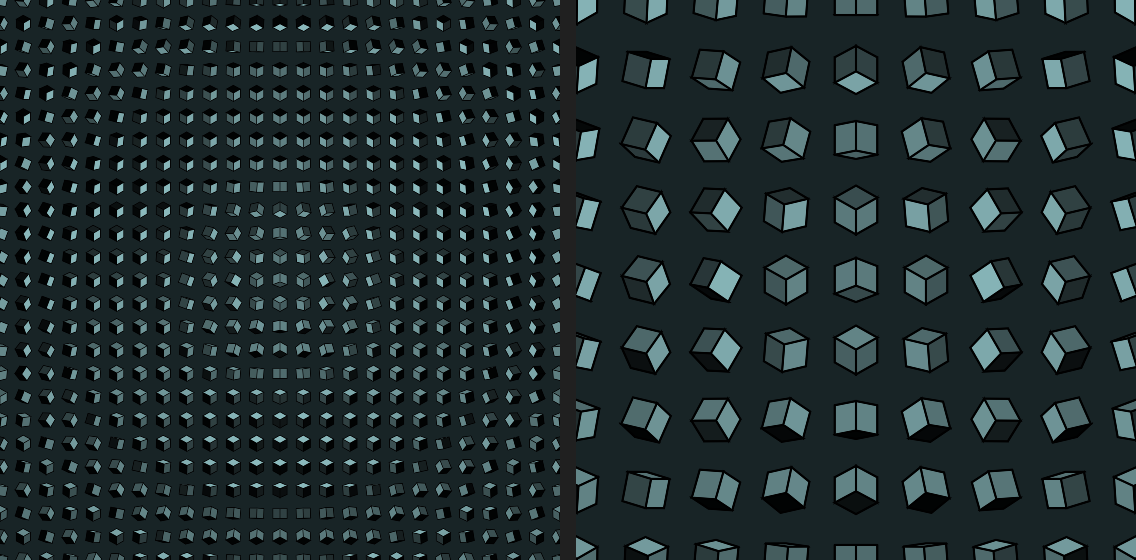
Left, the full canvas; right, a detail of the centre.
Reproduce this pattern procedurally as a Shadertoy shader.

```glsl
// A lattice of small outlined cubes, 24 intervals across and down, on a dark ground.
// Each cube is turned by a chirped radial wave and projected orthographically;
// its three visible faces are shaded by a lamp floating before the centre.

mat2 rotation(float angle) {
    float c = cos(angle), s = sin(angle);
    return mat2(c, s, -s, c);
}

float cross2(vec2 a, vec2 b) {
    return a.x * b.y - a.y * b.x;
}

// Signed distance to a projected square face, positive inside.
float faceDistance(vec2 q, vec2 u, vec2 v, float halfEdge) {
    float extent = halfEdge * abs(cross2(u, v));
    float du = (extent - abs(cross2(q, v))) / max(length(v), 0.001);
    float dv = (extent - abs(cross2(q, u))) / max(length(u), 0.001);
    return min(du, dv);
}

// Turns a cube axis: yaw, then tilt, then roll.
vec3 turn(vec3 axis, float yaw, float tilt, float roll) {
    axis.xz = rotation(yaw) * axis.xz;
    axis.yz = rotation(tilt) * axis.yz;
    axis.xy = rotation(roll) * axis.xy;
    return axis;
}

void mainImage(out vec4 fragColor, in vec2 fragCoord) {
    float pixel = 24.0 / iResolution.y;
    vec2 grid = (fragCoord - 0.5 * iResolution.xy) * pixel;
    vec2 cell = round(grid);
    vec2 p = grid - cell;

    // Orientation: calm in a middle ring, faster toward centre and corners
    float radius = length(cell);
    float phase = 0.175 * (radius - 7.0) * (radius - 7.0);
    float side = cell.x / max(radius, 0.5);
    float tilt = 0.6 * cos(phase);
    float roll = 0.35 * side * (1.0 - cos(phase));
    float yaw = 0.785 + 0.2 * side * sin(phase);

    vec3 axes[3];
    for (int i = 0; i < 3; i++) {
        vec3 unit = vec3(i == 0, i == 1, i == 2);
        axes[i] = turn(unit, yaw, tilt, roll);
    }

    vec3 lightDir = normalize(vec3(-cell, 5.5));
    float halfEdge = 0.215;
    float halfLine = 0.016;
    float soft = 0.5 * pixel;
    float hull = -1.0;
    vec3 faces = vec3(0.0);

    // Visible faces, inset to leave room for the edges
    for (int i = 0; i < 3; i++) {
        vec3 normal = axes[i] * sign(axes[i].z);
        vec2 u = axes[(i + 1) % 3].xy;
        vec2 v = axes[(i + 2) % 3].xy;
        float d = faceDistance(p - halfEdge * normal.xy, u, v, halfEdge);
        float light = max(dot(normal, lightDir), 0.0);
        vec3 shade = vec3(0.005, 0.01, 0.012) + vec3(0.54, 0.72, 0.73) * light;
        faces += shade * smoothstep(-soft, soft, d - halfLine);
        hull = max(hull, d);
    }

    // Black silhouette under the faces, trimmed at sharp corners
    float cover = smoothstep(-soft, soft, hull + halfLine);
    cover *= smoothstep(-soft, soft, 0.39 - length(p));

    vec3 color = mix(vec3(0.095, 0.14, 0.15), faces, cover);
    fragColor = vec4(color, 1.0);
}
```
